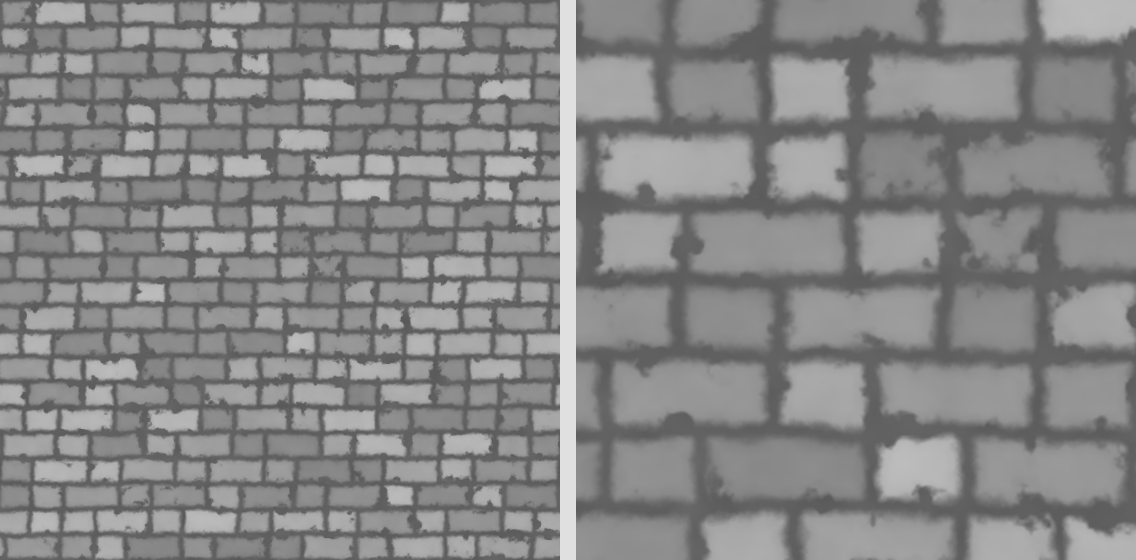
Left, the full canvas; right, a detail of the centre.
Write a Shadertoy shader that draws this texture.

```glsl
const float ROWS = 22.0;
const float UNITS = 51.0;       // row width: seven short and six long bricks
const float SHORT_BRICK = 3.0;
const float BRICK_PAIR = 8.0;   // one short brick plus one long brick
const float ROW_SHIFT = 1.0 / 18.0;
const float HALF_JOINT = 0.0043;
const vec3 JOINT_COLOR = vec3(0.375);
const vec3 DARK_STONE = vec3(0.53);
const vec3 LIGHT_STONE = vec3(0.725);

float hash(vec2 p) {
    vec3 q = fract(vec3(p.xyx) * 0.1031);
    q += dot(q, q.yzx + 33.33);
    return fract((q.x + q.y) * q.z);
}

// Value noise that wraps after a whole number of cells
float noise(vec2 uv, float cells, float seed) {
    vec2 p = uv * cells;
    vec2 i = floor(p);
    vec2 f = fract(p);
    f = f * f * (3.0 - 2.0 * f);
    vec2 a = mod(i, cells);
    vec2 b = mod(i + 1.0, cells);
    float low = mix(hash(a + seed), hash(vec2(b.x, a.y) + seed), f.x);
    float high = mix(hash(vec2(a.x, b.y) + seed), hash(b + seed), f.x);
    return mix(low, high, f.y);
}

float fbm(vec2 uv, float cells, float seed) {
    float sum = 0.0;
    float weight = 0.5;
    for (int i = 0; i < 4; i++) {
        sum += weight * noise(uv, cells, seed);
        cells *= 2.0;
        seed += 17.0;
        weight *= 0.5;
    }
    return sum / 0.9375;
}

vec2 warp(vec2 uv, float cells, float amount) {
    vec2 n = vec2(fbm(uv, cells, 3.0), fbm(uv, cells, 41.0));
    return uv + (n - 0.5) * amount;
}

float roundedBox(vec2 p, vec2 halfSize, float radius) {
    vec2 q = abs(p) - halfSize + radius;
    return length(max(q, 0.0)) + min(max(q.x, q.y), 0.0) - radius;
}

// Signed distance to the brick in x, brick identity in yz
vec3 brick(vec2 p) {
    float row = mod(floor(p.y * ROWS), ROWS);
    float x = fract(p.x - (ROWS - 1.0 - row) * ROW_SHIFT) * UNITS;
    float pair = floor(x / BRICK_PAIR);
    float local = x - pair * BRICK_PAIR;
    float isLong = step(SHORT_BRICK, local);
    float width = mix(SHORT_BRICK, BRICK_PAIR - SHORT_BRICK, isLong);
    vec2 center = vec2((local - isLong * SHORT_BRICK - 0.5 * width) / UNITS,
                       (fract(p.y * ROWS) - 0.5) / ROWS);
    vec2 halfSize = 0.5 * vec2(width / UNITS, 1.0 / ROWS) - HALF_JOINT;
    return vec3(roundedBox(center, halfSize, 0.004), 2.0 * pair + isLong, row);
}

void mainImage(out vec4 fragColor, in vec2 fragCoord) {
    vec2 uv = fragCoord / iResolution.xy;

    // Wavy joints with a fine crumbly edge
    vec2 p = warp(warp(uv, 20.0, 0.009), 110.0, 0.006);
    vec3 cell = brick(p);

    // Chipped corners and edges
    float wear = smoothstep(0.55, 0.85, fbm(uv, 48.0, 71.0));
    float dist = cell.x + 0.009 * wear;
    float stoneMask = smoothstep(0.0035, -0.0045, dist);

    // Stone tone differs per brick, with soft mottling inside
    float tone = pow(hash(cell.yz * 7.0 + 5.0), 1.15);
    vec3 stone = mix(DARK_STONE, LIGHT_STONE, tone);
    stone += 0.05 * (fbm(uv, 36.0, 113.0) - 0.5);
    stone -= 0.025 * smoothstep(-0.011, -0.002, dist);

    // Uneven dirt in the joints
    vec3 joint = JOINT_COLOR + 0.07 * (fbm(uv, 40.0, 157.0) - 0.5);

    fragColor = vec4(mix(joint, stone, stoneMask), 1.0);
}
```
